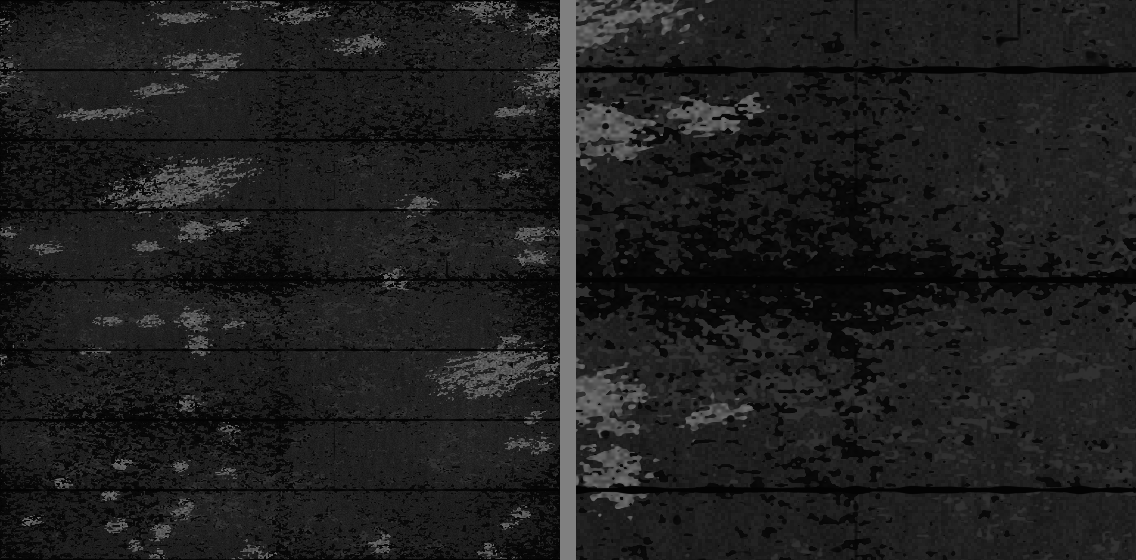
Left: the whole. Right: its middle third, enlarged.
Reproduce this texture procedurally as a WebGL 1 fragment shader.

```glsl
precision highp float;
uniform vec2 u_resolution;

#define PLANKS 8.0
#define SEAM_HALF 0.0018
#define JOINT_HALF 0.0009
#define JOINT_OFFSET 0.097
#define SCUFFS 60
#define SCUFF_TILT 0.2
#define WOOD vec3(0.12)
#define SOOT vec3(0.03)
#define GAP vec3(0.01)
#define BARE_DARK vec3(0.2)
#define BARE_LIGHT vec3(0.45)

float hash(vec2 p) {
  vec3 q = fract(vec3(p.xyx) * 0.1031);
  q += dot(q, q.yzx + 33.33);
  return fract((q.x + q.y) * q.z);
}

// Value noise that wraps over the unit square; cells are whole numbers.
float noise(vec2 uv, vec2 cells) {
  vec2 p = uv * cells;
  vec2 i = floor(p), f = fract(p);
  f = f * f * (3.0 - 2.0 * f);
  vec2 a = mod(i, cells), b = mod(i + 1.0, cells);
  vec2 salt = cells * 1.37;
  return mix(mix(hash(a + salt), hash(vec2(b.x, a.y) + salt), f.x),
             mix(hash(vec2(a.x, b.y) + salt), hash(b + salt), f.x), f.y);
}

// Distance to the nearest multiple of a period.
float nearest(float x, float period) {
  return abs(fract(x / period + 0.5) - 0.5) * period;
}

float line(float dist, float halfWidth) {
  float px = 0.75 / u_resolution.y;
  return 1.0 - smoothstep(halfWidth - px, halfWidth + px, dist);
}

// Soft wrapped blot.
float stain(vec2 uv, vec2 center, vec2 size) {
  vec2 d = (fract(uv - center + 0.5) - 0.5) / size;
  return exp(-dot(d, d));
}

// Returns scuff strength in x and the local streak coordinates in yz.
vec3 strongestScuff(vec2 uv) {
  vec3 best = vec3(-1.0, uv);
  for (int i = 0; i < SCUFFS; i++) {
    float n = float(i);
    vec2 r = vec2(hash(vec2(n, 3.1)), hash(vec2(n, 17.7)));
    vec2 center = r;
    vec2 size = mix(vec2(0.024, 0.013), vec2(0.075, 0.036), r.yx * r.yx);
    float group = mod(n, 4.0);
    if (group > 2.5) center.x = 0.95 + 0.1 * (r.x - 0.5);
    else if (group > 1.5) center.x = 0.27 + 0.3 * (r.x - 0.5);
    if (n < 1.5) {
      center = vec2(0.32, 0.67) + n * vec2(0.57, -0.33);
      size = vec2(0.16, 0.055);
    }
    vec2 d = fract(uv - center + 0.5) - 0.5;
    d.y -= SCUFF_TILT * d.x * (n < 1.5 ? 1.0 : 0.4);
    vec2 e = d / size;
    float strength = 1.0 - dot(e, e);
    if (strength > best.x) best = vec3(strength, d + r);
  }
  return best;
}

void main() {
  vec2 uv = gl_FragCoord.xy / u_resolution;
  float row = floor(uv.y * PLANKS);
  float broad = noise(uv, vec2(5.0, 9.0));
  float wear = noise(uv, vec2(6.0, 11.0));
  float cloud = noise(uv, vec2(19.0, 42.0));
  float flecks = noise(uv, vec2(125.0, 270.0));
  float fine = noise(uv, vec2(380.0, 500.0));

  // Painted wood with fine grain
  float grain = 0.65 * hash(floor(uv * 512.0)) + 0.35 * noise(uv, vec2(150.0, 40.0)) - 0.5;
  vec3 color = WOOD + 0.065 * grain + 0.02 * (wear - broad);

  // Bare scuffs and scattered pale scratches
  vec3 scuff = strongestScuff(uv);
  float streak = 0.52 * noise(scuff.yz, vec2(55.0, 220.0)) + 0.48 * noise(scuff.yz, vec2(270.0, 430.0));
  float bare = smoothstep(0.0, 0.09, scuff.x * 0.46 + streak - 0.78);
  float haze = 0.5 * (1.0 - fine) + 0.5 * noise(uv, vec2(80.0, 190.0));
  haze += 0.3 * (cloud - 0.5) + 0.3 * (wear - 0.5) + 0.08 * max(scuff.x, 0.0);
  color = mix(color, BARE_DARK, 0.85 * smoothstep(0.68, 0.84, haze));
  color = mix(color, mix(BARE_LIGHT, BARE_DARK, 0.8 * fine), bare);

  // Soot gathers at seams, along columns and in broad stains
  float seam = nearest(uv.y, 1.0 / PLANKS);
  float heavySeam = nearest(uv.y, 2.0 / PLANKS);
  float column = nearest(uv.x, 0.5);
  float density = 0.66 * smoothstep(0.2, 0.85, broad) + 0.34 * cloud - 0.17;
  density += 0.3 * exp(-seam / 0.007);
  density += 0.4 * exp(-heavySeam / 0.024) * (0.3 + broad);
  density += 0.3 * exp(-column / 0.02);
  density += 0.18 * exp(-nearest(uv.x, 0.25) / 0.035);
  density += 0.55 * stain(uv, vec2(0.74, 0.77), vec2(0.19, 0.055));
  density += 0.5 * stain(uv, vec2(0.58, 0.495), vec2(0.42, 0.03));
  density -= 0.25 * max(scuff.x, 0.0);

  // Curved growth rings show through the heavy stains
  float rings = sin(6.2832 * (uv.y * 70.0 + 5.0 * cos(12.5664 * uv.x) + 3.0 * broad));
  density += 0.18 * rings * exp(-heavySeam / 0.035);
  float spots = 0.54 * flecks + 0.46 * fine;
  float cutoff = 0.85 - 0.42 * density;
  float soot = smoothstep(cutoff - 0.03, cutoff + 0.03, spots);
  float pits = smoothstep(0.83, 0.88, noise(uv, vec2(94.0, 115.0)) - 0.16 + 0.18 * broad);
  color = mix(color, SOOT * (0.4 + fine), max(soot, 0.9 * pits));

  // Ragged plank seams and faint upright joints
  float ragged = 0.5 + 0.9 * noise(uv, vec2(90.0, 16.0));
  float gap = line(seam, SEAM_HALF * ragged);
  float joint = line(min(column, nearest(uv.x - JOINT_OFFSET, 0.5)), JOINT_HALF);
  float jointed = 1.0 - step(0.5, abs(mod(row, 4.0) - 1.0));
  float worn = smoothstep(0.25, 0.7, noise(uv, vec2(4.0, 60.0)));
  gap = max(gap, 0.75 * joint * jointed * worn);
  gap = max(gap, 0.5 * line(column, JOINT_HALF) * worn);
  color = mix(color, GAP, gap);

  gl_FragColor = vec4(color, 1.0);
}
```
